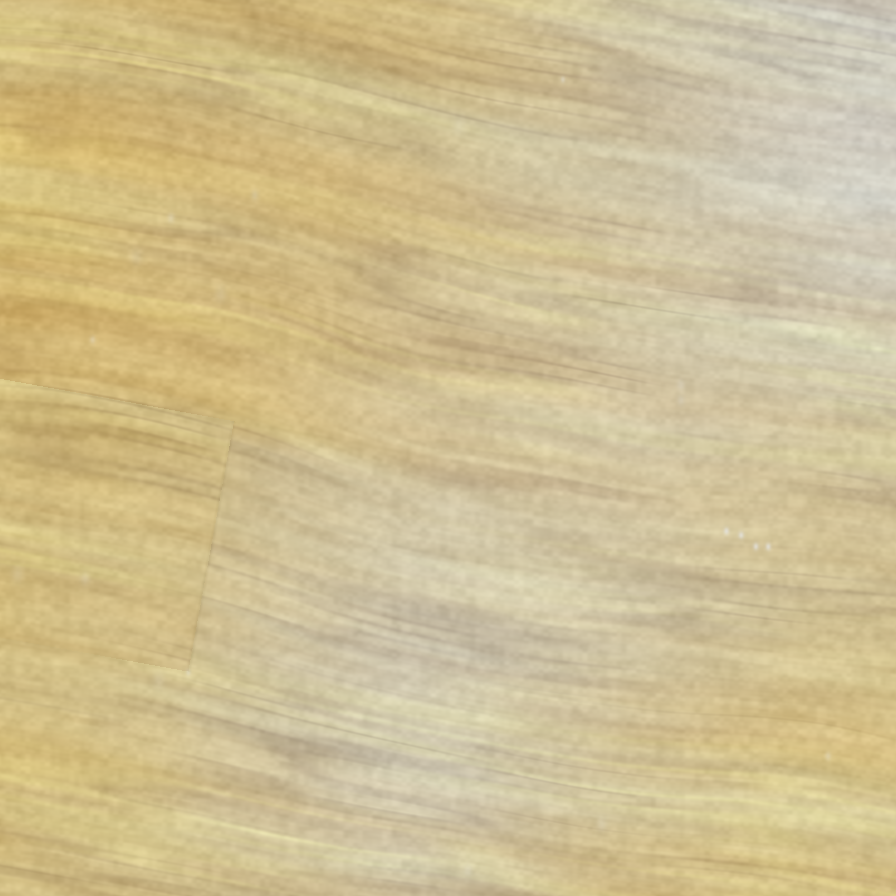
This texture is drawn by a WebGL 2 fragment shader. Its source:

```glsl
#version 300 es
precision highp float;
// Pale golden wood floor with slanted grain, one plank joint and soft window glare.

uniform vec2 u_resolution;
out vec4 fragColor;

const float GRAIN_ANGLE = 0.18;
const float PLANK_WIDTH = 0.284;
const float PLANK_LENGTH = 4.0;
const vec3 GOLD = vec3(0.825, 0.715, 0.425);
const vec3 PALE = vec3(0.82, 0.8, 0.75);

// Integer hash mapped to 0..1
float hash(vec2 cell, uint seed) {
    uvec2 q = uvec2(ivec2(cell)) * uvec2(1597334673u, 3812015801u);
    uint h = (q.x ^ q.y ^ (seed * 2654435769u)) * 1597334673u;
    h = (h ^ (h >> 15)) * 2246822519u;
    h ^= h >> 13;
    return float(h >> 8) / 16777216.0;
}

float noise(vec2 p, uint seed) {
    vec2 i = floor(p), f = fract(p);
    f = f * f * f * (f * (f * 6.0 - 15.0) + 10.0);
    float low = mix(hash(i, seed), hash(i + vec2(1, 0), seed), f.x);
    float high = mix(hash(i + vec2(0, 1), seed), hash(i + vec2(1, 1), seed), f.x);
    return mix(low, high, f.y);
}

// Layered noise, centred on zero
float layered(vec2 p, uint octaves, uint seed) {
    float sum = 0.0, weight = 0.5;
    for (uint k = 0u; k < octaves; k++) {
        sum += weight * (noise(p, seed + k) - 0.5);
        p = p * 1.93 + 7.3;
        weight *= 0.6;
    }
    return sum;
}

// Thin broken lines where the noise crosses its middle value
float veins(vec2 p, float sharpness, uint seed) {
    float ridge = 1.0 - abs(2.0 * noise(p, seed) - 1.0);
    float gaps = smoothstep(0.35, 0.8, noise(p * vec2(0.9, 0.3) + 3.7, seed + 9u));
    return smoothstep(sharpness, 1.0, ridge) * gaps;
}

float glow(vec2 p, vec2 centre, vec2 radius) {
    vec2 d = (p - centre) / radius;
    return exp(-dot(d, d));
}

// Small scattered pale scuffs
float scuffs(vec2 p) {
    float sum = 0.0;
    for (int k = 0; k < 16; k++) {
        vec2 id = vec2(k, 5);
        vec2 centre = vec2(hash(id, 71u), hash(id, 72u));
        float size = mix(0.003, 0.009, hash(id, 73u));
        sum += glow(p, centre, size * vec2(0.8, 1.1)) * 0.003 / size;
    }
    return sum;
}

// Short row of brighter chips
float chips(vec2 p, vec2 start) {
    float sum = 0.0;
    for (int k = 0; k < 4; k++) {
        vec2 jitter = vec2(hash(vec2(k, 2), 81u), hash(vec2(k, 2), 82u)) - 0.5;
        vec2 centre = start + float(k) * vec2(0.017, -0.006) + 0.008 * jitter;
        sum += glow(p, centre, vec2(0.003, 0.004));
    }
    return sum;
}

void main() {
    vec2 p = gl_FragCoord.xy / u_resolution;
    float c = cos(GRAIN_ANGLE), s = sin(GRAIN_ANGLE);
    vec2 board = vec2(c * p.x - s * p.y, s * p.x + c * p.y);

    // Plank layout: x runs along the grain, y across it
    float row = floor(board.y / PLANK_WIDTH);
    float along = board.x - 0.162 + 0.9 * abs(row - 1.0);
    float column = floor(along / PLANK_LENGTH);
    float across = board.y - row * PLANK_WIDTH;
    float endGap = abs(along - PLANK_LENGTH * round(along / PLANK_LENGTH));
    float sideGap = min(across, PLANK_WIDTH - across);
    float paler = smoothstep(-0.002, 0.002, along) * (1.0 - step(0.5, abs(row - 1.0)));
    paler *= smoothstep(0.0, 0.03, sideGap) * (1.0 - smoothstep(0.2, 0.7, along));

    // Wavy grain, shifted from plank to plank
    vec2 g = board + vec2(column * 3.1, column * 1.7);
    g.y += 0.06 * (noise(board * vec2(2.0, 2.6) + 4.0, 11u) - 0.5);
    g.y += 0.008 * (noise(board * vec2(6.0, 9.0), 12u) - 0.5);
    float bands = layered(g * vec2(0.9, 12.0), 4u, 21u);
    float fibres = layered(g * vec2(7.0, 75.0), 3u, 31u);
    float bright = 0.5 * veins(g * vec2(1.2, 26.0), 0.5, 41u)
                 + veins(g * vec2(3.0, 64.0) + 2.0, 0.35, 43u);
    float dark = 0.4 * veins(g * vec2(2.5, 38.0) + 5.0, 0.7, 51u)
               + veins(g * vec2(5.0, 84.0) + 9.0, 0.4, 53u);
    float pores = layered(p * vec2(95.0, 115.0), 2u, 61u);

    // Glare fades the gold toward a pale grey
    float haze = 0.18 + 0.1 * p.x + 0.08 * paler;
    haze += 0.72 * glow(p, vec2(1.03, 0.88), vec2(0.4, 0.36));
    haze += 0.42 * glow(p, vec2(0.42, 0.12), vec2(0.26, 0.2));
    haze += 0.3 * glow(p, vec2(0.55, 0.45), vec2(0.36, 0.3));
    haze += 0.18 * layered(p * 4.0, 4u, 91u);
    vec3 colour = mix(GOLD, PALE, clamp(haze, 0.0, 1.0));

    // Grain tints
    colour += bands * vec3(0.005, 0.07, 0.13);
    colour += fibres * vec3(0.1, 0.12, 0.12) + pores * vec3(0.1);
    colour += bright * vec3(0.032, 0.045, 0.015);
    colour -= dark * vec3(0.06, 0.066, 0.05);

    // Joints and surface marks
    colour -= 0.035 * (1.0 - smoothstep(0.0, 0.004, endGap));
    colour -= 0.02 * (1.0 - smoothstep(0.0, 0.004, sideGap)) * noise(board * 9.0, 95u);
    float marks = 0.4 * scuffs(p) + 0.7 * chips(p, vec2(0.81, 0.405));
    colour = mix(colour, vec3(0.9, 0.9, 0.89), clamp(marks, 0.0, 0.8));

    fragColor = vec4(clamp(colour, 0.0, 1.0), 1.0);
}
```
